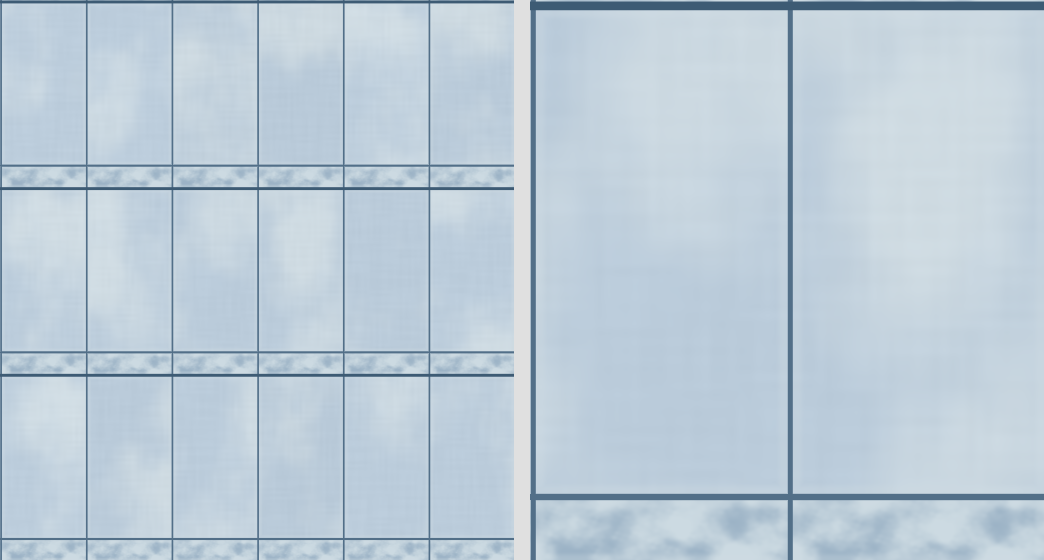
Left: the whole. Right: its middle third, enlarged.
Reproduce this pattern procedurally as a Shadertoy shader.

```glsl
// Pale blue glazed wall tiles, six across and three down, each over a mottled
// border strip. A repeated cell gives the joints by distance to its edges;
// value noise, seeded per tile, gives the clouded glaze and the fine weave.

const vec2  REPEATS      = vec2(6.0, 3.0);
const vec2  GRID_OFFSET  = vec2(0.0128, 0.0105); // in cells, from top left
const float STRIP_TOP    = 0.877;                // in cell heights
const float COLUMN_WIDTH = 0.0030;               // widths in canvas heights
const float ROW_WIDTH    = 0.0052;
const float STRIP_WIDTH  = 0.0038;
const float RIM_WIDTH    = 0.0045;
const float RIM_AMOUNT   = 0.30;
const float WEAVE        = 0.012;
const float TILE_SHADE   = 0.014;

const vec3 GLAZE       = vec3(0.730, 0.797, 0.856);
const vec3 CLOUD       = vec3(0.812, 0.860, 0.888);
const vec3 STRIP_DARK  = vec3(0.610, 0.700, 0.775);
const vec3 STRIP_LIGHT = vec3(0.800, 0.855, 0.885);
const vec3 ROW_JOINT   = vec3(0.240, 0.355, 0.455);
const vec3 THIN_JOINT  = vec3(0.320, 0.435, 0.535);

float hash(vec2 p) {
    return fract(sin(dot(p, vec2(127.1, 311.7))) * 43758.5453);
}

float noise(vec2 p) {
    vec2 i = floor(p), f = fract(p);
    f = f * f * (3.0 - 2.0 * f);
    return mix(mix(hash(i), hash(i + vec2(1, 0)), f.x),
               mix(hash(i + vec2(0, 1)), hash(i + vec2(1, 1)), f.x), f.y);
}

float fbm(vec2 p) {
    float sum = 0.0, gain = 0.55;
    for (int k = 0; k < 4; k++) {
        sum += gain * noise(p);
        p = mat2(1.6, 1.2, -1.2, 1.6) * p + 7.3;
        gain *= 0.48;
    }
    return sum;
}

// Pixel coverage of a line of the given width at distance d.
float line(float d, float width, float pixel) {
    return clamp((0.5 * width - d) / pixel + 0.5, 0.0, 1.0);
}

// Broad soft clouds, a slight shade per tile and faint crossed streaks.
vec3 glaze(vec2 local, vec2 cell, vec2 pos) {
    vec2 seed = 40.0 * vec2(hash(cell + 3.1), hash(cell + 8.7));
    float cloud = smoothstep(0.40, 0.80, fbm(local * vec2(1.2, 2.0) + seed));
    float streaks = noise(pos * vec2(22.0, 190.0)) + noise(pos * vec2(190.0, 22.0)) - 1.0;
    float shade = TILE_SHADE * (hash(cell + 5.5) - 0.5);
    return mix(GLAZE, CLOUD, cloud) + shade + WEAVE * streaks;
}

// Marbled border; its blotches are nearly alike in every cell.
vec3 border(vec2 local, vec2 cell) {
    float depth = (local.y - STRIP_TOP) / (1.0 - STRIP_TOP);
    vec2 drift = 0.35 * vec2(hash(cell), hash(cell + 2.0));
    float marble = fbm(vec2(local.x * 6.0, depth * 2.2) + drift + 11.0);
    return mix(STRIP_DARK, STRIP_LIGHT, smoothstep(0.22, 0.72, marble));
}

void mainImage(out vec4 fragColor, in vec2 fragCoord) {
    float pixel = 1.0 / iResolution.y;
    vec2 uv = fragCoord / iResolution.xy;
    uv.y = 1.0 - uv.y;
    vec2 pos = uv * vec2(iResolution.x * pixel, 1.0);

    // Repeated cell, measured downwards from its top left corner
    vec2 grid = uv * REPEATS - GRID_OFFSET;
    vec2 cell = floor(grid), local = fract(grid);
    vec2 size = vec2(iResolution.x * pixel, 1.0) / REPEATS;

    // Distances to the joints
    vec2 edge = min(local, 1.0 - local) * size;
    float stripEdge = abs(local.y - STRIP_TOP) * size.y;

    // Surfaces, with a pale rim along the joints
    vec3 color = local.y < STRIP_TOP ? glaze(local, cell, pos) : border(local, cell);
    float nearest = min(min(edge.x, edge.y), stripEdge);
    float rim = 1.0 - smoothstep(RIM_WIDTH, 2.0 * RIM_WIDTH, nearest);
    color = mix(color, CLOUD, RIM_AMOUNT * rim);

    // Joints, the heavy row line last
    float thin = max(line(edge.x, COLUMN_WIDTH, pixel), line(stripEdge, STRIP_WIDTH, pixel));
    color = mix(color, THIN_JOINT, thin);
    color = mix(color, ROW_JOINT, line(edge.y, ROW_WIDTH, pixel));

    fragColor = vec4(color, 1.0);
}
```
